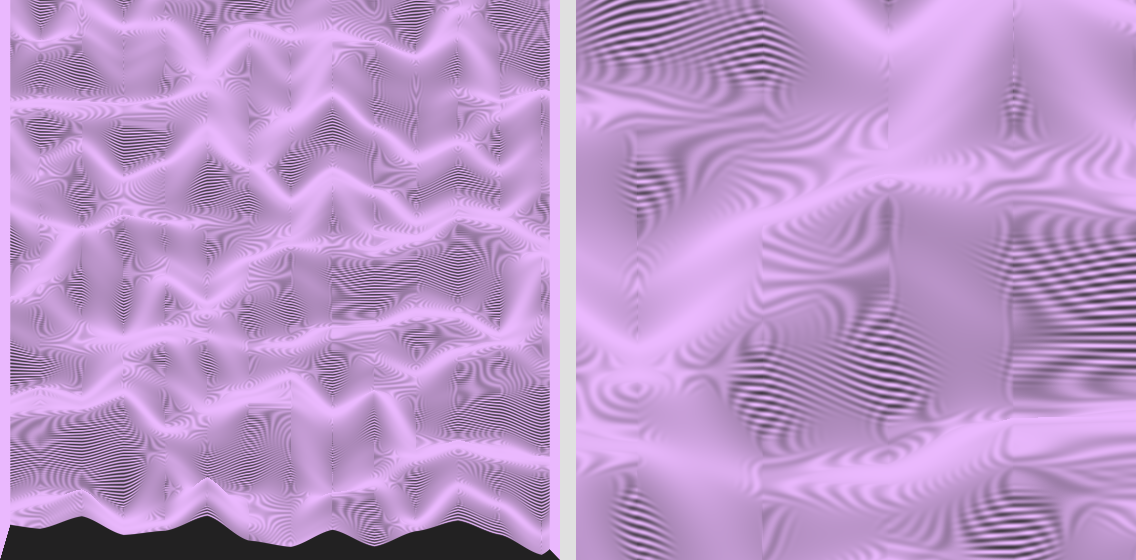
Left, the full canvas; right, a detail of the centre.
Reproduce this background procedurally as a Shadertoy shader.

```glsl
const vec3 LILAC = vec3(0.918, 0.722, 0.995);
const vec3 CHARCOAL = vec3(0.135, 0.130, 0.135);
const float MARGIN = 0.0185;        // solid border left and right
const float BASE = 0.052;           // level of the lowest line
const float LINES = 416.0;          // lines per canvas height
const float INK = 0.0045;           // coverage gained per unit of line density
const float RASTER = 512.0;         // rows the lines beat against
const float COLUMNS = 13.4;         // control columns per canvas width
const float COLUMN_SHIFT = 0.04;
const float COLUMN_DRIFT = 0.63;    // noise step between columns
const float WAVE_FREQ = 9.5;        // noise cells per canvas height
const float WAVE_HEIGHT = 0.10;
const float REACH = 0.075;          // largest displacement searched
const float ROUNDING = 0.55;        // 0 = straight segments, 1 = smooth ones
const int SEARCH_STEPS = 24;
const int REFINE_STEPS = 9;
const float TAU = 6.2831853;

vec2 gradientAt(vec2 cell) {
    float angle = TAU * fract(sin(dot(cell, vec2(127.1, 311.7))) * 43758.55);
    return vec2(cos(angle), sin(angle));
}

float gradientNoise(vec2 p) {
    vec2 i = floor(p), f = p - i;
    vec2 u = f * f * f * (f * (f * 6.0 - 15.0) + 10.0);
    vec2 e = vec2(1.0, 0.0);
    float low = mix(dot(gradientAt(i), f),
                    dot(gradientAt(i + e.xy), f - e.xy), u.x);
    float high = mix(dot(gradientAt(i + e.yx), f - e.yx),
                     dot(gradientAt(i + e.xx), f - e.xx), u.x);
    return mix(low, high, u.y);
}

float columnOffset(float column, float level) {
    vec2 p = vec2(column * COLUMN_DRIFT + 3.37, level * WAVE_FREQ + 7.2);
    return WAVE_HEIGHT * (gradientNoise(p) + 0.25 * gradientNoise(p * 2.0 + 19.3));
}

// Height at x of the line whose undisturbed height is level
float lineHeight(float x, float level) {
    float c = x * COLUMNS + COLUMN_SHIFT;
    float i = floor(c), f = c - i;
    float blend = mix(f, f * f * (3.0 - 2.0 * f), ROUNDING);
    return level + mix(columnOffset(i, level), columnOffset(i + 1.0, level), blend);
}

// Frontmost level reaching the point: the lowest one that rises to it
float visibleLevel(vec2 p) {
    float low = max(p.y - REACH, BASE);
    float stride = 2.0 * REACH / float(SEARCH_STEPS);
    float high = low;
    for (int i = 0; i < SEARCH_STEPS; i++) {
        high = low + stride;
        if (lineHeight(p.x, high) >= p.y) break;
        low = high;
    }
    for (int i = 0; i < REFINE_STEPS; i++) {
        float middle = 0.5 * (low + high);
        if (lineHeight(p.x, middle) >= p.y) high = middle;
        else low = middle;
    }
    return 0.5 * (low + high);
}

// Wave that fades out as its frequency passes the visible range
float stripe(float phase, vec2 frequency, float fullUntil, float goneAt) {
    return cos(TAU * phase) * (1.0 - smoothstep(fullUntil, goneAt, length(frequency)));
}

float lineCoverage(vec2 p) {
    float level = visibleLevel(p);

    // Local density of the lines from the slopes of their height
    float e = 0.0006;
    float here = lineHeight(p.x, level);
    float slopeX = (lineHeight(p.x + e, level) - here) / e;
    float stretch = max((lineHeight(p.x, level + e) - here) / e, 0.05);
    vec2 density = LINES * vec2(-slopeX, 1.0) / stretch;
    float phase = level * LINES;

    float cover = 1.0 - exp(-INK * length(density));
    float edge = cover * (1.0 - cover);

    // Sparse lines, then their beats with the raster
    vec2 rows = vec2(0.0, RASTER);
    float lines = 1.5 * stripe(phase, density, 190.0, 265.0);
    float beat = 0.9 * stripe(phase - RASTER * p.y, density - rows, 100.0, 220.0);
    float halfBeat = 0.55 * stripe(2.0 * phase - RASTER * p.y,
                                   2.0 * density - rows, 80.0, 190.0);
    return clamp(cover + edge * (lines + beat + halfBeat), 0.0, 1.0);
}

void mainImage(out vec4 fragColor, in vec2 fragCoord) {
    vec2 p = fragCoord / iResolution.xy;
    vec2 pixel = 1.0 / iResolution.xy;

    // Displaced lines between plain borders
    float side = min(p.x, 1.0 - p.x);
    float inside = smoothstep(-0.5, 0.5, (side - MARGIN) / pixel.x);
    float cover = mix(1.0, lineCoverage(p), inside);

    // Solid ground below the lowest line, tapering into both corners
    float ground = lineHeight(clamp(p.x, MARGIN, 1.0 - MARGIN), BASE);
    ground *= min(side / MARGIN, 1.0);
    cover *= smoothstep(-0.75, 0.75, (p.y - ground) / pixel.y);

    fragColor = vec4(mix(CHARCOAL, LILAC, cover), 1.0);
}
```
